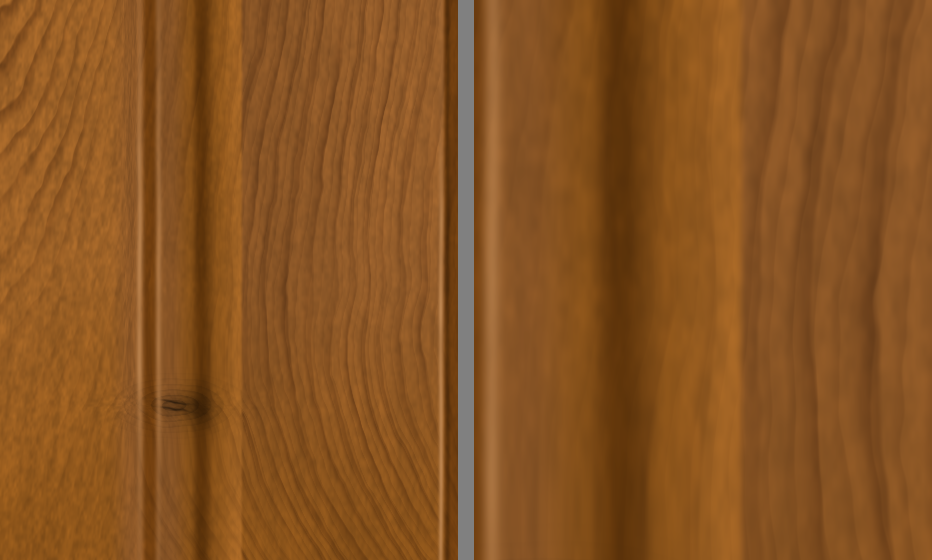
Left, the full canvas; right, a detail of the centre.
A Shadertoy shader for this texture:

```glsl
const vec3 GOLD = vec3(0.64, 0.395, 0.145);
const vec3 AMBER = vec3(0.55, 0.33, 0.10);
const vec3 TAN = vec3(0.62, 0.39, 0.18);
const vec3 BROWN = vec3(0.54, 0.335, 0.15);
const vec3 GROOVE = vec3(0.45, 0.25, 0.06);
const vec3 DEEP = vec3(0.37, 0.205, 0.04);
const vec3 SHINE = vec3(0.75, 0.53, 0.32);
const vec2 KNOT = vec2(0.38, 0.276);
const float ASPECT = 0.816;
const float RING_STEP = 0.085;   // spacing of the arched rings
const float LINE_STEP = 0.042;   // spacing of the straight grain
const float PORE_DEPTH = 0.17;

float hash(vec2 p) {
    p = fract(p * vec2(0.1031, 0.1137));
    p += dot(p, p.yx + 33.33);
    return fract((p.x + p.y) * p.x * 47.3);
}

float noise(vec2 p) {
    vec2 i = floor(p), f = fract(p);
    f = f * f * (3.0 - 2.0 * f);
    return mix(mix(hash(i), hash(i + vec2(1, 0)), f.x),
               mix(hash(i + vec2(0, 1)), hash(i + vec2(1, 1)), f.x), f.y);
}

float fbm(vec2 p) {
    float sum = 0.0, amp = 0.5;
    for (int i = 0; i < 4; i++) {
        sum += amp * noise(p);
        p = p * 2.03 + 17.1;
        amp *= 0.5;
    }
    return sum;
}

// Soft step that never gets thinner than a pixel
float edge(float at, float soft, float x) {
    float w = max(soft, 0.75 / iResolution.x);
    return smoothstep(at - w, at + w, x);
}

float ridge(float at, float width, float x) {
    float d = (x - at) / width;
    return exp(-d * d);
}

// Thin dark line once per period, fading on one side
float growthLine(float t) {
    float f = fract(t);
    return smoothstep(0.45, 0.9, f) * (1.0 - smoothstep(0.9, 1.0, f));
}

// Rings sweeping up to the right
float archedGrain(vec2 p) {
    float f = p.y - 0.8 * p.x - 5.0 * p.x * p.x;
    f += 0.09 * (fbm(p * vec2(9, 6)) - 0.5) + 0.012 * noise(p * vec2(50, 40));
    float strength = 0.25 + 0.75 * smoothstep(0.3, 0.5, f);
    return growthLine(f / RING_STEP + 0.4) * strength * (0.4 + 0.9 * noise(p * 6.0 + 3.0));
}

// Near-vertical lines that lean at the top and sweep right at the bottom
float straightGrain(vec2 p) {
    float low = max(0.42 - p.y, 0.0);
    float x = p.x - 0.08 * smoothstep(0.45, 1.1, p.y) - 0.95 * low * low;
    x -= 0.014 * ridge(0.49, 0.06, p.y) * smoothstep(0.6, 0.75, p.x);
    x += 0.05 * (fbm(vec2(x * 7.0, p.y * 3.0)) - 0.5) + 0.004 * noise(p * vec2(40, 45));
    float fine = growthLine(x / LINE_STEP * 2.3 + noise(p * 5.0));
    float broad = growthLine(x / LINE_STEP);
    return (0.7 * broad + 0.35 * fine) * (0.45 + 0.8 * noise(vec2(x * 30.0, p.y * 4.0)));
}

// Board and moulding profile from left to right
vec3 profile(vec2 p) {
    float x = p.x;
    vec3 c = mix(AMBER * 1.04, mix(GOLD, TAN, 0.35), smoothstep(0.1, 0.75, p.y + 0.15 * noise(p * 5.0)));
    c = mix(c, BROWN * 1.04, edge(0.262, 0.03, x));
    c = mix(c, GROOVE, edge(0.314, 0.007, x));
    c = mix(c, BROWN * 0.98, edge(0.340, 0.007, x));
    c = mix(c, AMBER * 0.95, edge(0.395, 0.025, x));
    c = mix(c, DEEP, edge(0.425, 0.012, x));
    c = mix(c, AMBER, edge(0.457, 0.016, x));
    c = mix(c, GOLD, edge(0.495, 0.03, x));
    vec3 panel = mix(BROWN, TAN, 0.75 * smoothstep(0.55, 0.85, x));
    panel = mix(AMBER, panel, smoothstep(-0.05, 0.55, p.y));
    c = mix(c, panel, edge(0.528, 0.004, x));
    return mix(c, GROOVE, edge(0.970, 0.005, x));
}

void mainImage(out vec4 fragColor, in vec2 fragCoord) {
    vec2 p = fragCoord / iResolution.xy;

    // Fibres part around the knot
    vec2 k = (p - KNOT) * vec2(ASPECT, 1.0);
    float pull = exp(-dot(k * vec2(8, 11), k * vec2(8, 11)));
    vec2 g = p + vec2(0.0, 0.10 * pull * sign(k.y) * (1.0 - exp(-abs(k.y) * 40.0)));

    vec3 col = profile(p);

    // Grain of each board
    float left = 1.0 - edge(0.29, 0.03, p.x);
    float right = edge(0.528, 0.004, p.x) * (1.0 - edge(0.965, 0.005, p.x));
    float strip = (1.0 - left) * (1.0 - right);
    float grain = left * archedGrain(g) + right * straightGrain(g) + 0.45 * strip * straightGrain(g + vec2(0.3, 0.0));
    col *= 1.0 - 0.24 * grain * vec3(0.85, 1.0, 1.15);

    // Pores and slow tonal drift
    vec2 slanted = vec2(g.x - 0.12 * g.y * left, g.y);
    float pores = 0.6 * noise(slanted * vec2(125, 75)) + 0.4 * noise(slanted * vec2(230, 120) + 9.0);
    float streaks = fbm(slanted * vec2(55, 7));
    col *= 1.0 + PORE_DEPTH * (pores - 0.5) * (0.75 + 0.5 * left) + 0.16 * (streaks - 0.47);
    col *= 0.96 + 0.08 * fbm(p * vec2(5, 4) + 5.0);

    // Knot: faint rings, shaded heart and dark cracks
    float r = length(k * vec2(1.0, 2.2) + 0.01 * (noise(p * 25.0) - 0.5));
    col *= 1.0 - 0.14 * growthLine(r / 0.022) * exp(-r * r * 120.0);
    col *= 1.0 - 0.20 * exp(-r * r * 700.0);
    vec2 smudge = (p - KNOT - vec2(0.055, -0.005)) * vec2(28, 30);
    col *= 1.0 - 0.30 * exp(-dot(smudge, smudge));
    float crack = ridge(0.0, 0.0022, abs(k.y + 0.15 * k.x) - 0.005 - 0.003 * noise(p * 60.0));
    col *= 1.0 - 0.45 * crack * ridge(0.0, 0.026, k.x);

    // Glossy corners of the moulding
    float mid = smoothstep(0.05, 0.4, p.y) * (1.0 - smoothstep(0.6, 1.0, p.y));
    float worn = 0.75 + 0.4 * noise(vec2(p.x * 20.0, p.y * 18.0));
    float wobble = 0.002 * (noise(vec2(p.y * 8.0, 2.0)) - 0.5);
    float x = p.x + wobble;
    float shine = ridge(0.305, 0.006, x) * (0.2 + 0.65 * mid);
    shine += ridge(0.347, 0.006, x) * (0.22 + 0.35 * mid);
    shine += ridge(0.963, 0.005, x) * (0.12 + 0.75 * (1.0 - smoothstep(0.55, 0.8, p.y)));
    col = mix(col, SHINE, clamp(shine * worn, 0.0, 1.0));
    col *= 1.0 - 0.22 * ridge(0.978, 0.005, x);

    fragColor = vec4(clamp(col, 0.0, 1.0), 1.0);
}
```
